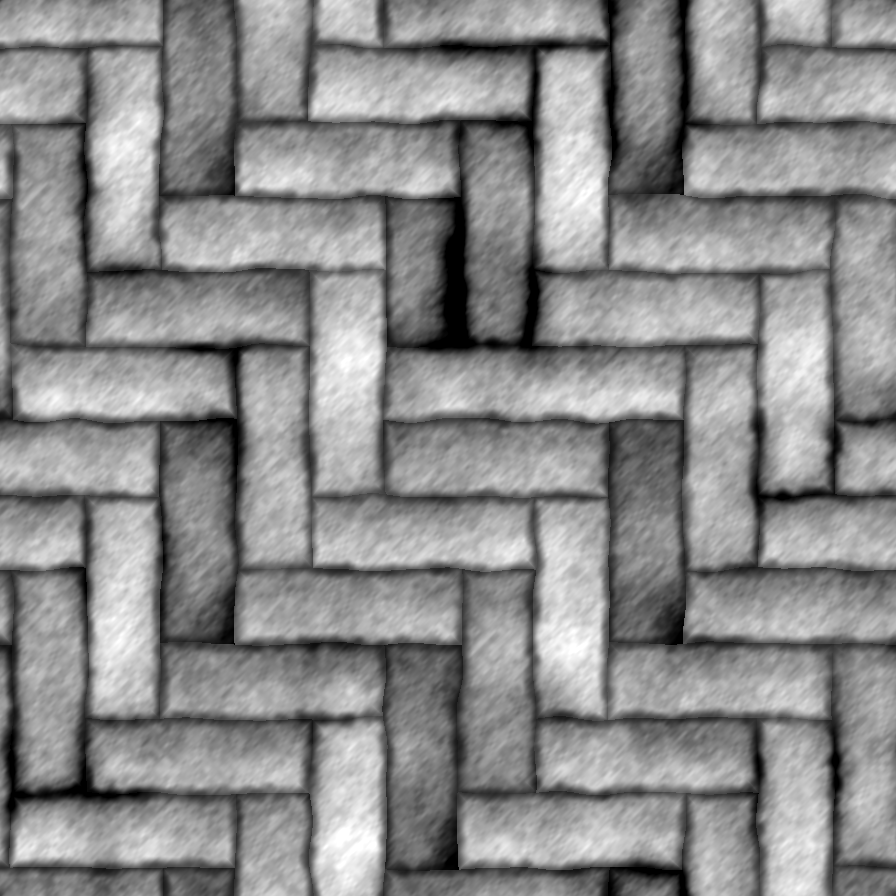
A WebGL 2 fragment shader for this texture:

```glsl
#version 300 es
precision highp float;

uniform vec2 u_resolution;
out vec4 outColor;

const float CELLS = 12.0;               // strand widths across the tile
const vec2 WEAVE_OFFSET = vec2(0.16, 0.63);
const vec2 SHORT_STRAND = vec2(5.0, 2.0);
const vec2 LONG_STRAND = vec2(6.0, 4.0);

float hash(vec2 p) {
    vec3 q = fract(vec3(p.xyx) * vec3(0.1031, 0.1030, 0.0973));
    q += dot(q, q.yzx + 33.33);
    return fract((q.x + q.y) * q.z);
}

// Value noise that wraps after a whole number of lattice cells
float noise(vec2 p, vec2 period) {
    vec2 i = floor(p), f = fract(p);
    f = f * f * (3.0 - 2.0 * f);
    vec2 a = mod(i, period), b = mod(i + 1.0, period);
    return mix(mix(hash(a), hash(vec2(b.x, a.y)), f.x),
               mix(hash(vec2(a.x, b.y)), hash(b), f.x), f.y);
}

float tileNoise(vec2 uv, float frequency) {
    return noise(uv * frequency, vec2(frequency));
}

// Streaks along the rising diagonal
float fibreNoise(vec2 uv, vec2 frequency) {
    return noise(vec2(uv.x + uv.y, uv.x - uv.y) * frequency, frequency);
}

float cloudNoise(vec2 uv, float frequency) {
    float sum = 0.0, weight = 0.5;
    for (int i = 0; i < 4; i++) {
        sum += weight * tileNoise(uv, frequency);
        frequency *= 2.0;
        weight *= 0.5;
    }
    return sum / 0.9375;
}

float softShadow(vec2 p, vec2 centre, vec2 spread) {
    vec2 q = (mod(p - centre + 0.5 * CELLS, CELLS) - 0.5 * CELLS) / spread;
    return exp(-dot(q, q));
}

// Finds the strand at p: local (along, across), length, identity, direction
void findStrand(vec2 p, out vec2 local, out float len, out vec2 id, out bool upright) {
    vec2 cell = floor(p);
    float k = mod(cell.x + cell.y + 2.0, 6.0);
    upright = k > 2.5;
    vec2 start = cell - (upright ? vec2(0.0, k - 3.0) : vec2(k, 0.0));
    local = upright ? (p - start).yx : p - start;
    id = mod(start, CELLS);
    len = 3.0;

    // One irregular crossing: a shortened strand beside a lengthened one
    if (upright && id == SHORT_STRAND) {
        len = 2.0;
        if (local.x > 2.0) {
            local = vec2(local.y, local.x - 2.0);
            id = LONG_STRAND;
            len = 4.0;
            upright = false;
        }
    } else if (!upright && id == LONG_STRAND) {
        local.x += 1.0;
        len = 4.0;
    }
}

// Rounded shading of one strand
float strandTone(vec2 local, float len, vec2 id, bool upright) {
    float along = local.x / len, across = local.y;
    float tone = 0.63 + 0.12 * (hash(id + 7.0) - 0.5);
    if (!upright) return tone + mix(-0.15, 0.11, smoothstep(0.0, 0.8, across));

    float column = mod(id.x, 3.0);
    float dark = column > 1.5 && id.x < 10.0 ? 1.0 : 0.0;
    float bright = column > 0.5 && column < 1.5 ? 1.0 : 0.0;
    tone += 0.07 * bright - 0.13 * dark;
    tone += (0.14 + 0.08 * bright) * sin(3.14159 * along) - 0.07;
    tone -= 0.12 * pow(abs(2.0 * across - 1.0), 3.0);
    float corner = length(vec2((len - local.x) * 0.7, 1.0 - across));
    return tone - 0.35 * dark * (1.0 - smoothstep(0.0, 0.75, corner));
}

void main() {
    vec2 uv = gl_FragCoord.xy / u_resolution;
    vec2 wobble = vec2(tileNoise(uv, 24.0), tileNoise(uv + 0.5, 24.0)) - 0.5;
    vec2 p = vec2(uv.x, 1.0 - uv.y) * CELLS - WEAVE_OFFSET;
    p = mod(p + 0.09 * wobble, CELLS);

    vec2 local, id;
    float len;
    bool upright;
    findStrand(p, local, len, id, upright);
    vec2 border = min(local, vec2(len, 1.0) - local);
    float edge = min(border.x, border.y) + 0.07 * (tileNoise(uv, 80.0) - 0.5);

    // Strand surface with blotches and fine fibres
    float tone = strandTone(local, len, id, upright);
    tone += 0.36 * (cloudNoise(uv, 18.0) - 0.5);
    tone += 0.14 * (fibreNoise(uv, vec2(48.0, 110.0)) - 0.5);
    tone += 0.10 * (fibreNoise(uv, vec2(110.0, 230.0)) - 0.5);

    // Uneven dark gaps and the shade pooled beside them
    float depth = mix(0.28, 0.55, tileNoise(uv + 0.25, 30.0));
    tone *= mix(depth, 1.0, smoothstep(-0.02, 0.15, edge));
    float pool = smoothstep(0.5, 0.95, tileNoise(uv, 8.0));
    tone -= 0.28 * pool * (1.0 - smoothstep(0.0, 0.35, edge));

    // Deep shade around the irregular crossing
    tone -= 0.45 * softShadow(p, vec2(5.95, 2.9), vec2(0.2, 0.9));
    tone -= 0.42 * softShadow(p, vec2(7.0, 3.5), vec2(0.22, 0.65));
    tone -= 0.25 * softShadow(p, vec2(6.5, 3.0), vec2(0.5, 0.6));
    tone -= 0.30 * softShadow(p, vec2(6.2, 0.05), vec2(0.9, 0.18));

    outColor = vec4(vec3(clamp(tone, 0.0, 1.0)), 1.0);
}
```
